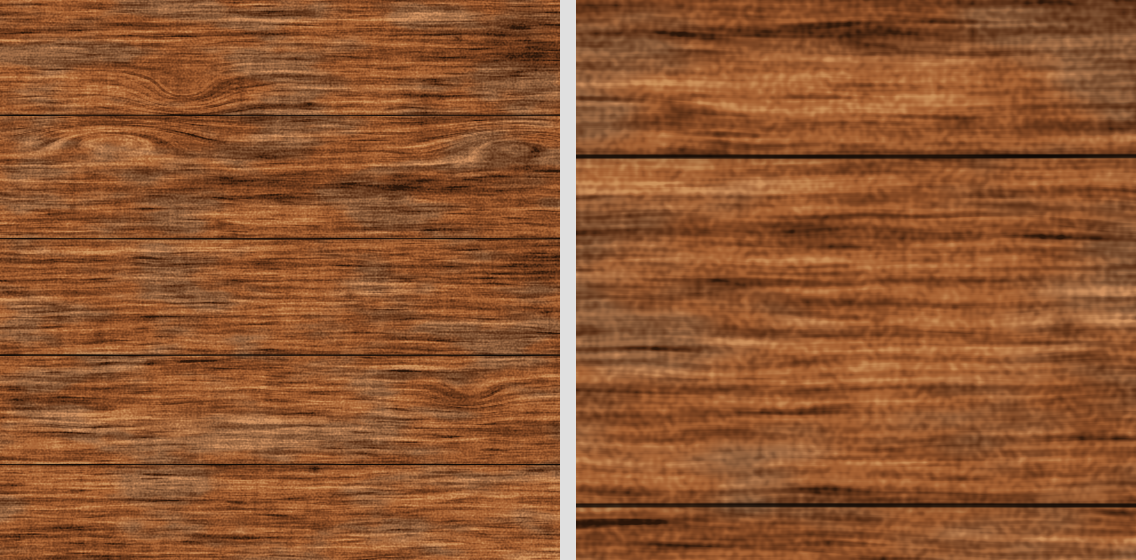
Left: the whole. Right: its middle third, enlarged.
Reproduce this texture procedurally as a three.js fragment shader.

```glsl
// Five weathered brown planks lying across the canvas, parted by thin dark seams.
// Stretched gradient noise makes the fibres; bumps in the grain height bend them
// into oval figures, and soft ellipses place the soot stains and worn patches.
varying vec2 vUv;

const vec3 UMBER = vec3(0.17, 0.085, 0.035);
const vec3 BARK  = vec3(0.39, 0.205, 0.095);
const vec3 BROWN = vec3(0.52, 0.285, 0.14);
const vec3 AMBER = vec3(0.66, 0.385, 0.20);
const vec3 STRAW = vec3(0.81, 0.58, 0.36);
const vec3 SEAM  = vec3(0.06, 0.035, 0.02);
const vec3 WORN_TINT = vec3(1.34, 0.93, 0.62);

vec2 hash2(vec2 p) {
  vec3 h = fract(p.xyx * vec3(0.1031, 0.1030, 0.0973));
  h += dot(h, h.yzx + 33.33);
  return fract((h.xx + h.yz) * h.zy);
}

// Gradient noise, roughly -0.7 to 0.7
float noise(vec2 p) {
  vec2 i = floor(p), f = fract(p);
  vec2 u = f * f * f * (f * (f * 6.0 - 15.0) + 10.0);
  vec2 e = vec2(0.0, 1.0);
  float a = dot(hash2(i) * 2.0 - 1.0, f);
  float b = dot(hash2(i + e.yx) * 2.0 - 1.0, f - e.yx);
  float c = dot(hash2(i + e.xy) * 2.0 - 1.0, f - e.xy);
  float d = dot(hash2(i + e.yy) * 2.0 - 1.0, f - e.yy);
  return mix(mix(a, b, u.x), mix(c, d, u.x), u.y);
}

float fbm(vec2 p) {
  float sum = 0.0, gain = 1.0;
  for (int i = 0; i < 4; i++) {
    sum += gain * noise(p);
    p = p * 2.03 + 17.7;
    gain *= 0.5;
  }
  return sum;
}

// Soft ellipse, 1 at its centre
float blob(vec2 p, vec2 centre, vec2 size) {
  vec2 d = (p - centre) / size;
  return exp(-dot(d, d));
}

// Thin line along the zero contour of a noise field
float thinLine(vec2 p, float sharpness) {
  return exp(-abs(noise(p)) * sharpness);
}

// Slightly uneven heights of the four seams
float seamHeight(float i) {
  return 0.1706 + 0.2078 * i - 0.0145 * sin(1.0472 * i);
}

// Height along which fibres run; steep bumps close into oval figures
float grainHeight(vec2 p, float plank) {
  float v = p.y + 0.008 * noise(p * vec2(3.0, 9.0) + plank * 7.3);
  v += 0.003 * noise(p * vec2(14.0, 30.0) + plank * 3.1);
  float upper = step(3.5, plank), fourth = step(2.5, plank) - upper;
  v += upper * 0.042 * blob(p, vec2(0.33, 0.83), vec2(0.08, 0.035));
  v -= fourth * 0.050 * blob(p, vec2(0.20, 0.755), vec2(0.13, 0.030));
  v -= fourth * 0.050 * blob(p, vec2(0.93, 0.745), vec2(0.12, 0.032));
  return v + (1.0 - step(1.5, plank)) * 0.025 * blob(p, vec2(0.84, 0.29), vec2(0.06, 0.026));
}

float sootStains(vec2 p) {
  float s = 1.0 * blob(p, vec2(0.93, 0.92), vec2(0.09, 0.055));
  s += 0.9 * blob(p, vec2(0.76, 0.805), vec2(0.035, 0.035));
  s += 0.8 * blob(p, vec2(0.54, 0.665), vec2(0.38, 0.024));
  s += 0.8 * blob(p, vec2(0.835, 0.295), vec2(0.05, 0.025));
  s += 0.7 * blob(p, vec2(0.12, 0.295), vec2(0.14, 0.022));
  return s + 0.5 * blob(p, vec2(1.0, 0.53), vec2(0.13, 0.09));
}

// Small scattered knots with ragged rims
float smallKnots(vec2 p) {
  float mark = 0.0;
  for (int i = 0; i < 9; i++) {
    vec2 centre = hash2(vec2(float(i) * 5.7 + 2.0, 41.0));
    vec2 size = vec2(0.010, 0.006) * (0.5 + hash2(centre * 90.0).x);
    mark = max(mark, blob(p, centre, size) * (0.8 + noise(p * 180.0)));
  }
  return mark;
}

vec3 woodRamp(float t) {
  vec3 c = mix(UMBER, BARK, smoothstep(0.14, 0.38, t));
  c = mix(c, BROWN, smoothstep(0.34, 0.52, t));
  c = mix(c, AMBER, smoothstep(0.48, 0.66, t));
  return mix(c, STRAW, smoothstep(0.62, 0.90, t));
}

void main() {
  vec2 p = vUv;

  // Plank index, nearest seam and how dark that seam is
  float plank = 0.0, gap = 1.0, seam = 0.0;
  for (int i = 0; i < 4; i++) {
    float k = float(i);
    float dy = p.y - seamHeight(k) - 0.0010 * noise(vec2(p.x * 3.0, k * 9.1));
    float depth = clamp(0.95 - 0.05 * k + 0.5 * noise(vec2(p.x * 9.0, k * 5.3 + 0.4)), 0.5, 1.0);
    plank += step(0.0, dy);
    gap = min(gap, abs(dy));
    seam = max(seam, depth * (1.0 - smoothstep(0.0005, 0.0019, abs(dy))));
  }

  // Fibres from broad tone to fine streaks
  vec2 g = vec2(p.x, grainHeight(p, plank)) + plank * vec2(3.7, 1.9);
  float broad = fbm(g * vec2(1.8, 11.0));
  float bands = noise(g * vec2(1.5, 62.0));
  float fibres = fbm(g * vec2(3.5, 118.0));
  float hairs = noise(p * vec2(24.0, 235.0) + plank * 4.1);
  float pores = smoothstep(0.14, 0.45, noise(g * vec2(13.0, 165.0) + 5.0));
  float cracks = thinLine(g * vec2(2.2, 46.0) + 9.0, 20.0) * smoothstep(-0.15, 0.35, noise(g * vec2(9.0, 40.0)));
  float specks = noise(p * 245.0) + 0.5 * noise(p * vec2(80.0, 26.0));
  float tone = 0.585 + 0.17 * broad + 0.16 * bands + 0.37 * fibres;
  tone += 0.20 * hairs + 0.20 * specks - 0.20 * pores - 0.17 * cracks;

  // Soot, knots, sunlit strips and worn patches
  float ragged = clamp(0.8 + 0.7 * fbm(p * vec2(11.0, 42.0)) + 0.5 * fibres, 0.2, 1.25);
  float worn = blob(p, vec2(0.46, 0.235), vec2(0.24, 0.026));
  worn += 0.6 * blob(p, vec2(0.56, 0.638), vec2(0.14, 0.010));
  float sunlit = blob(p, vec2(0.36, 0.552), vec2(0.32, 0.016));
  sunlit += 0.6 * blob(p, vec2(0.38, 0.32), vec2(0.35, 0.04));
  tone += 0.13 * worn * ragged + 0.10 * sunlit;
  tone -= 0.27 * sootStains(p) * ragged + 0.28 * smallKnots(p);

  // Colour, greyed a little where the surface is rubbed
  vec3 colour = woodRamp(tone);
  float luma = dot(colour, vec3(0.299, 0.587, 0.114));
  float rubbed = smoothstep(-0.1, 0.4, fbm(p * vec2(5.0, 16.0) + 8.0)) + 0.6 * worn;
  colour = mix(colour, luma * WORN_TINT, clamp(rubbed, 0.0, 0.8) * smoothstep(0.25, 0.6, tone));

  // Shaded plank edges and the seam line
  colour *= 1.0 - 0.18 * exp(-gap / 0.0035);
  gl_FragColor = vec4(mix(colour, SEAM, seam), 1.0);
}
```
